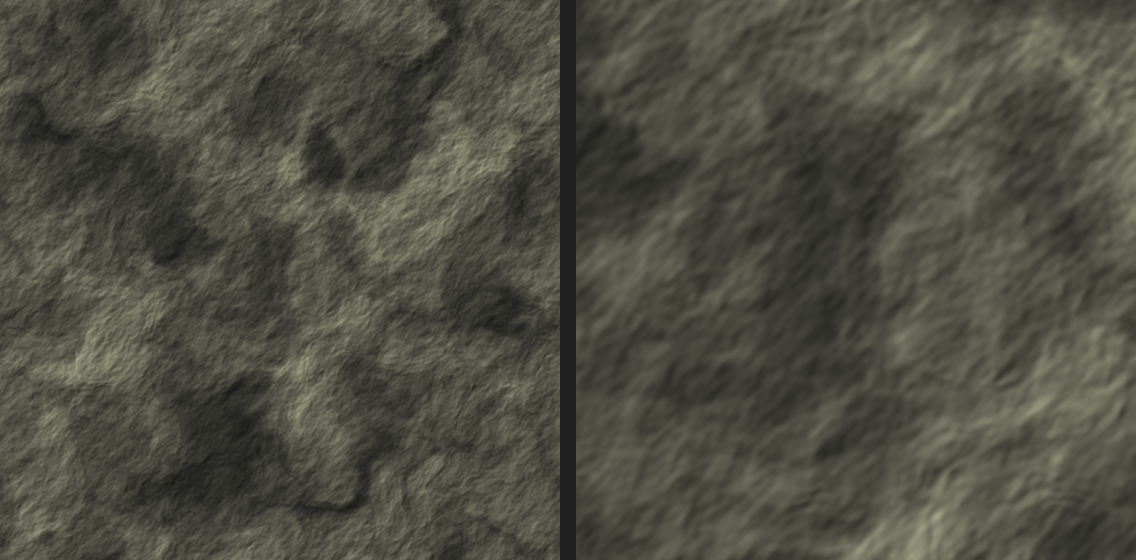
Left: the whole. Right: its middle third, enlarged.
Give the GLSL for this texture, as a Shadertoy shader.

```glsl
// Weathered olive-grey rock with dark hollows, fissures and fine slanting grain; tiles.

const vec3 SHADOW_ROCK = vec3(0.20, 0.20, 0.18);
const vec3 LIT_ROCK = vec3(0.44, 0.44, 0.37);
const vec2 LIGHT_DIRECTION = vec2(-0.67, 0.74);
const float RELIEF_STEP = 0.0022;

// Integer hash: one random vector in -1..1 per lattice cell
vec2 hashGradient(vec2 cell, float seed) {
    uvec2 v = uvec2(cell) + uvec2(uint(seed) * 747u, uint(seed) * 391u);
    v = v * 1664525u + 1013904223u;
    v.x += v.y * 1664525u;
    v.y += v.x * 1664525u;
    v ^= v >> 16u;
    v.x += v.y * 1664525u;
    v.y += v.x * 1664525u;
    v ^= v >> 16u;
    return vec2(v & 65535u) / 32767.5 - 1.0;
}

float cornerValue(vec2 cell, vec2 corner, vec2 local, float period, float seed) {
    return dot(hashGradient(mod(cell + corner, period), seed), local - corner);
}

// Gradient noise that wraps after a whole number of cells
float wrappedNoise(vec2 uv, float period, float seed) {
    vec2 p = uv * period;
    vec2 cell = floor(p);
    vec2 f = p - cell;
    vec2 w = f * f * f * (f * (f * 6.0 - 15.0) + 10.0);
    float bottom = mix(cornerValue(cell, vec2(0, 0), f, period, seed),
                       cornerValue(cell, vec2(1, 0), f, period, seed), w.x);
    float top = mix(cornerValue(cell, vec2(0, 1), f, period, seed),
                    cornerValue(cell, vec2(1, 1), f, period, seed), w.x);
    return mix(bottom, top, w.y);
}

float fractalNoise(vec2 uv, float period, int octaves, float gain, float seed) {
    float sum = 0.0;
    float amplitude = 0.5;
    for (int i = 0; i < octaves; i++) {
        sum += amplitude * wrappedNoise(uv, period, seed + float(i));
        period *= 2.0;
        amplitude *= gain;
    }
    return sum;
}

// Bends the domain so that patches get ragged outlines
vec2 warp(vec2 uv, float amount) {
    return uv + amount * vec2(fractalNoise(uv, 5.0, 5, 0.5, 11.0),
                              fractalNoise(uv, 5.0, 5, 0.5, 23.0));
}

float broadForm(vec2 uv) {
    return fractalNoise(warp(uv, 0.22), 4.0, 5, 0.6, 37.0);
}

// Diagonal grain: whole-number axes turn and stretch it yet keep the tiling
float slantedGrain(vec2 uv) {
    vec2 slanted = vec2(2.0 * (uv.x + uv.y), 3.0 * (uv.y - uv.x));
    return fractalNoise(slanted, 5.0, 4, 0.5, 83.0);
}

// Narrow fissures along the zero lines of a noise, only in some places
float fissures(vec2 uv) {
    vec2 p = warp(uv, 0.22);
    float line = abs(wrappedNoise(p, 3.0, 53.0));
    float presence = smoothstep(0.02, 0.25, wrappedNoise(p, 4.0, 67.0));
    return presence * (1.0 - smoothstep(0.0, 0.09, line));
}

float rockHeight(vec2 uv) {
    return 1.2 * broadForm(uv) + slantedGrain(uv);
}

// Slope of the surface towards the light
float slopeToLight(vec2 uv) {
    vec2 offset = LIGHT_DIRECTION * RELIEF_STEP * 0.5;
    return (rockHeight(uv - offset) - rockHeight(uv + offset)) / RELIEF_STEP;
}

void mainImage(out vec4 fragColor, in vec2 fragCoord) {
    vec2 uv = fragCoord / iResolution.xy;

    // Patchy tone with darker fissures
    float tone = 0.48 + 2.4 * broadForm(uv) - 0.38 * fissures(uv);
    vec3 color = mix(SHADOW_ROCK, LIT_ROCK, clamp(tone, -0.18, 1.15));

    // Raking light over the grain
    color *= 1.0 + clamp(0.0105 * slopeToLight(uv), -0.45, 0.5);

    fragColor = vec4(color, 1.0);
}
```
